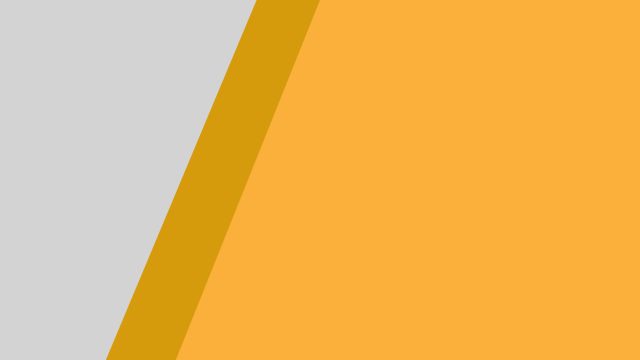
Give the GLSL for this background, as a Shadertoy shader.

```glsl
// Flat slanted panels: light grey at the left, a gold band, then amber.
// Each border is a straight line given by its x at the bottom and the top;
// the signed distance to it gives a smooth blend between the colours.

const vec3 GREY  = vec3(0.827, 0.827, 0.827);
const vec3 GOLD  = vec3(0.839, 0.608, 0.047);
const vec3 AMBER = vec3(0.984, 0.690, 0.231);

// Signed distance to a line from the bottom to the top edge, positive at its right.
float slantDistance(vec2 p, float bottomX, float topX) {
    vec2 along = normalize(vec2(topX - bottomX, 1.0));
    return dot(p - vec2(bottomX, 0.0), vec2(along.y, -along.x));
}

// Coverage of the right side, softened over one pixel.
float coverage(float dist, float pixel) {
    return clamp(dist / pixel + 0.5, 0.0, 1.0);
}

void mainImage(out vec4 fragColor, in vec2 fragCoord) {
    // Height runs from 0 to 1, width from 0 to the aspect ratio.
    float pixel = 1.0 / iResolution.y;
    float aspect = iResolution.x * pixel;
    vec2 p = fragCoord * pixel;

    // Border positions as fractions of the width: x = bottom, y = top.
    vec2 goldEdge  = vec2(0.1654, 0.4010) * aspect;
    vec2 amberEdge = vec2(0.2747, 0.5000) * aspect;

    // Layer the panels from left to right.
    vec3 color = GREY;
    color = mix(color, GOLD, coverage(slantDistance(p, goldEdge.x, goldEdge.y), pixel));
    color = mix(color, AMBER, coverage(slantDistance(p, amberEdge.x, amberEdge.y), pixel));

    fragColor = vec4(color, 1.0);
}
```
